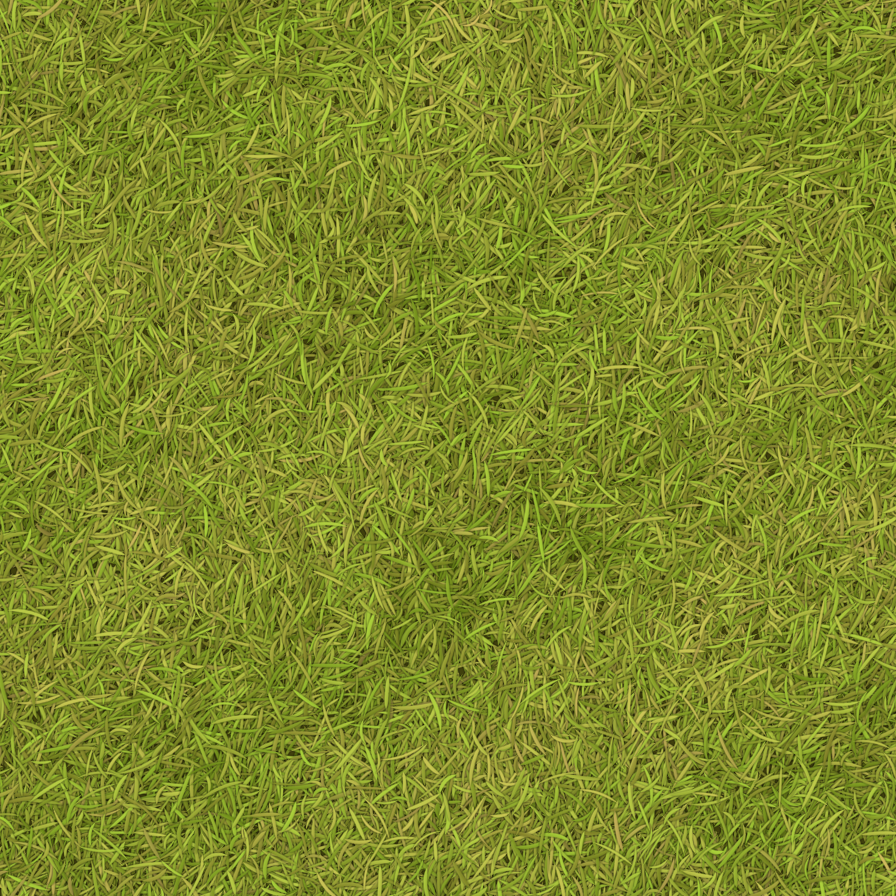
Give the GLSL for this texture, as a three.js fragment shader.

```glsl
// Draws a dense lawn of short, tangled grass blades seen from above.
varying vec2 vUv;

const int LAYERS = 24;
const float CELLS = 36.0;          // blades per side in one layer
const float EDGE = 0.0011;         // softness of blade edges
const vec3 SOIL = vec3(0.25, 0.25, 0.05);
const vec3 DARK_GRASS = vec3(0.25, 0.275, 0.025);
const vec3 MID_GRASS = vec3(0.485, 0.53, 0.140);
const vec3 LIGHT_GRASS = vec3(0.71, 0.77, 0.27);
const vec3 GREEN_SHIFT = vec3(-0.055, 0.020, -0.045);
const vec3 STRAW_SHIFT = vec3(0.045, -0.018, 0.035);
const vec3 DRY_LEAF = vec3(0.62, 0.53, 0.29);

// Four random values from a cell and its layer
vec4 hash4(vec3 cell) {
  vec4 p = fract(cell.xyzx * vec4(0.1031, 0.1030, 0.0973, 0.1099));
  p += dot(p, p.wzxy + 33.33);
  return fract((p.xxyz + p.yzzw) * p.zywx);
}

// Slow variation over the lawn, about -1 to 1
float layeredSines(vec2 p, float phase) {
  float sum = sin(p.x * 9.0 + 2.0 * sin(p.y * 7.0 + phase) + phase);
  sum += 0.8 * sin(p.y * 17.0 - p.x * 8.0 + phase * 2.3);
  sum += 0.7 * sin(p.x * 31.0 + p.y * 23.0 + 1.5 * sin(p.y * 29.0) + phase);
  return sum / 2.5;
}

vec3 grassRamp(float tone) {
  vec3 lower = mix(DARK_GRASS, MID_GRASS, clamp(tone * 2.0, 0.0, 1.0));
  return mix(lower, LIGHT_GRASS, clamp(tone * 2.0 - 1.0, 0.0, 1.1));
}

// Blade frame: x is -1 to 1 along the blade, y is the offset from its bent rib
vec2 bladeFrame(vec2 p, float angle, float halfLength, float bend) {
  float c = cos(angle);
  float s = sin(angle);
  vec2 q = vec2(c * p.x + s * p.y, c * p.y - s * p.x);
  float along = q.x / halfLength;
  return vec2(along, q.y - bend * (along * along - 0.4));
}

vec3 bladeColor(float tone, vec4 look, float patchHue) {
  float hue = clamp(look.x + 0.16 * patchHue, 0.0, 1.0);
  vec3 shift = mix(GREEN_SHIFT, STRAW_SHIFT, hue);
  vec3 color = grassRamp(tone) + shift * (0.5 + 0.7 * tone);
  float dry = smoothstep(0.92, 0.98, look.y + 0.04 * patchHue);
  return mix(color, DRY_LEAF * (0.5 + 0.8 * tone), dry * 0.65);
}

// Lays one blade and its narrow shadow over the colour below
vec3 layBlade(vec3 below, vec2 p, vec2 center, vec3 seed, float depth) {
  vec4 shape = hash4(seed);
  vec4 look = hash4(seed + vec3(17.0, 59.0, 31.0));
  float lean = 1.15 + 0.6 * layeredSines(center, 4.0);
  float angle = lean + (shape.x + shape.y - 1.0) * 1.9;
  float halfLength = mix(0.010, 0.027, shape.z);
  float bend = (shape.w - 0.5) * 0.009;
  vec2 q = bladeFrame(p - center, angle, halfLength, bend);

  float taper = 1.0 - q.x * q.x * q.x * q.x;
  float width = mix(0.0011, 0.0022, look.z) * taper;
  float d = abs(q.y) - width;
  float cover = 1.0 - smoothstep(-EDGE, EDGE, d);
  float onBlade = 1.0 - smoothstep(0.8, 1.1, abs(q.x));
  float shadow = onBlade * (1.0 - smoothstep(0.0, 0.0026, d));

  float side = clamp(q.y / 0.0018, -1.0, 1.0);
  float tone = 0.46 + 0.36 * depth + 0.54 * (look.w - 0.5);
  tone += 0.07 * side + 0.07 * q.x;
  tone += 0.07 * layeredSines(center, 1.3);
  vec3 color = bladeColor(tone, look, layeredSines(center, 7.1));
  return mix(below * (1.0 - 0.20 * shadow), color, cover);
}

// One layer of scattered blades, one from each nearby cell
vec3 grassLayer(vec3 below, vec2 uv, float layer, float depth) {
  vec2 shift = fract(layer * vec2(0.618, 0.382 * 1.7));
  vec2 home = floor(uv * CELLS + shift);
  vec3 color = below;
  for (int j = -1; j <= 1; j++) {
    for (int i = -1; i <= 1; i++) {
      vec2 cell = home + vec2(float(i), float(j));
      vec3 seed = vec3(cell + 5.0, layer * 7.0 + 3.0);
      vec2 jitter = hash4(seed + vec3(83.0, 41.0, 11.0)).xy;
      vec2 center = (cell + jitter - shift) / CELLS;
      color = layBlade(color, uv, center, seed, depth);
    }
  }
  return color;
}

void main() {
  vec3 color = SOIL;
  for (int k = 0; k < LAYERS; k++) {
    float layer = float(k);
    color = grassLayer(color, vUv, layer, layer / float(LAYERS - 1));
  }
  gl_FragColor = vec4(clamp(color, 0.0, 1.0), 1.0);
}
```
